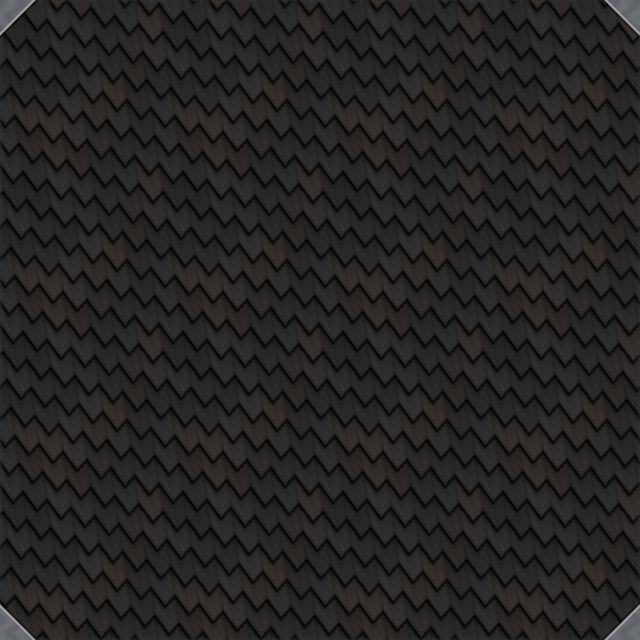
Reproduce this texture procedurally as a Shadertoy shader.

```glsl
// Distance from p to the segment a-b
float segmentDistance(vec2 p, vec2 a, vec2 b) {
    vec2 ab = b - a;
    return length(p - a - ab * clamp(dot(p - a, ab) / dot(ab, ab), 0.0, 1.0));
}

float hash(vec2 p) {
    return fract(sin(dot(p, vec2(127.1, 311.7))) * 43758.5453);
}

// Slanted lattice: 40 scales in each tile, x counts teeth and y counts rows
vec2 toLattice(vec2 p) {
    return vec2(7.0 * p.x - p.y, 6.0 * p.y - 2.0 * p.x) - vec2(0.93, 0.16);
}

vec2 fromLattice(vec2 q) {
    q += vec2(0.93, 0.16);
    return vec2(6.0 * q.x + q.y, 2.0 * q.x + 7.0 * q.y) / 40.0;
}

// Distance to the toothed edges around a scale, thinner on rising flanks
float edgeDistance(vec2 p, vec2 cell) {
    float d = 1.0;
    for (int j = 0; j < 2; j++) {
        for (int i = -1; i < 2; i++) {
            vec2 corner = cell + vec2(i, j);
            vec2 peak = fromLattice(corner);
            vec2 valley = fromLattice(corner + vec2(0.49, 0.53));
            vec2 nextPeak = fromLattice(corner + vec2(1.0, 0.0));
            d = min(d, segmentDistance(p, peak, valley));
            d = min(d, segmentDistance(p, valley, nextPeak) + 0.002);
        }
    }
    return d;
}

vec3 scales(vec2 p, float pixel) {
    vec2 q = toLattice(p);
    float u = fract(q.x);
    float row = q.y - 0.53 * min(u / 0.49, (1.0 - u) / 0.51);
    vec2 cell = floor(vec2(q.x, row));
    float v = fract(row);

    // Key wraps with the tile, so every tile repeats the same wear
    vec2 key = mod(vec2(6.0 * cell.x + cell.y, 2.0 * cell.x + 7.0 * cell.y), 40.0);
    vec2 place = fract(key / 40.0 + vec2(0.24, 0.24));
    float tone = hash(key);

    // Rusty band of scales
    float band = min(segmentDistance(place, vec2(0.95, 0.2), vec2(0.5, 0.85)),
                     segmentDistance(place, vec2(0.2, 0.8), vec2(0.48, 0.95)));
    float rust = (1.0 - smoothstep(0.04, 0.24, band)) * (0.45 + 0.55 * hash(key + 7.0));
    vec3 color = mix(vec3(0.157, 0.157, 0.158), vec3(0.186, 0.160, 0.149), rust);
    color *= 0.92 + 0.17 * tone;

    // Slanted streaks and soft mottling
    vec2 local = fract(p);
    float across = local.x * 1.8 - local.y;
    float streaks = sin(across * 75.0 + tone * 6.0) * sin(local.y * 38.0 + tone * 9.0)
                  + 0.6 * sin(across * 143.0 + 2.0 * sin(local.y * 31.0));
    color += 0.009 * streaks;

    // Faint side seams, lit lower half
    float seam = min(u, 1.0 - u) * 0.14;
    color *= 1.0 - 0.18 * (1.0 - smoothstep(0.0, 0.014 + pixel, seam));
    color *= 0.94 + 0.14 * smoothstep(0.1, 0.7, v);

    // Overlap shadow and dark toothed edge
    float d = edgeDistance(p, cell);
    float shadow = (1.0 - smoothstep(0.004, 0.028, d)) * (v < 0.5 ? 0.38 : 0.14);
    color *= 1.0 - shadow;
    float line = 1.0 - smoothstep(0.001, 0.011 + pixel * 0.5, d);
    return mix(color, vec3(0.022), line * 0.95);
}

void mainImage(out vec4 fragColor, in vec2 fragCoord) {
    vec2 uv = fragCoord / iResolution.xy;
    float pixel = 1.0 / iResolution.y;
    vec3 color = scales(vec2(uv.x, 1.0 - uv.y) * 4.0, pixel * 4.0);

    // Dim rim around the canvas
    vec2 inset = min(uv, 1.0 - uv);
    float rim = 1.0 - smoothstep(0.001, 0.003 + pixel, min(inset.x, inset.y));
    color = mix(color, vec3(0.2), rim * 0.4);

    // Metal corner plates with a bright bevel
    float bevel = (inset.x + inset.y - 0.055) * 0.7071;
    color *= 1.0 - 0.55 * (1.0 - smoothstep(0.0, 0.006, bevel));
    vec3 metal = vec3(0.40, 0.41, 0.43) + 0.025 * sin(uv.x * 190.0 + 2.0 * sin(uv.y * 150.0));
    color = mix(color, metal, 1.0 - smoothstep(-pixel, pixel, bevel));
    float glint = 1.0 - smoothstep(0.0006, 0.0012 + pixel, abs(bevel + 0.001));
    color = mix(color, vec3(0.66, 0.67, 0.68), glint * 0.9);

    fragColor = vec4(color, 1.0);
}
```
